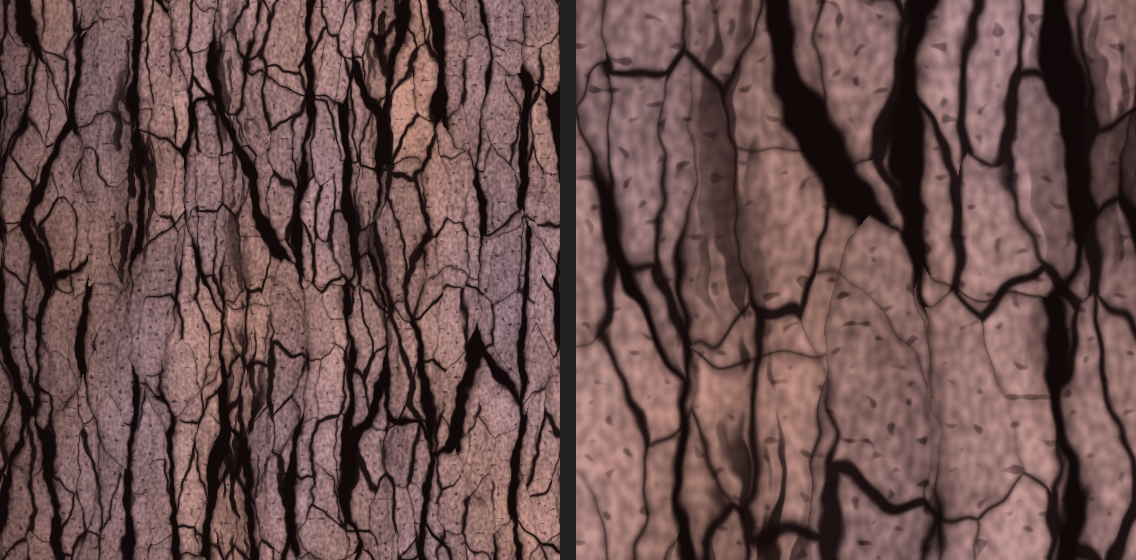
Left: the whole. Right: its middle third, enlarged.
Reproduce this texture procedurally as a three.js fragment shader.

```glsl
#define PLATE_GRID vec2(13.0, 3.7)
#define CHIP_GRID vec2(23.0, 9.0)
#define PLATE_CRACK 0.0078
#define CHIP_CRACK 0.0034
#define CROSS_CRACK 0.0024
#define EDGE_SOFTNESS 0.0026
#define GRAIN 0.30
#define FIBRE_GRID vec2(80.0, 8.0)
#define LIGHT_DIR vec2(-0.8, 0.6)
#define SHADOW_COLOR vec3(0.065, 0.032, 0.032)
#define PALE_COLOR vec3(0.68, 0.525, 0.515)

varying vec2 vUv;

vec2 hash2(vec2 p) {
  vec3 h = fract(p.xyx * vec3(0.1031, 0.1030, 0.0973));
  h += dot(h, h.yzx + 33.33);
  return fract((h.xx + h.yz) * h.zy);
}

vec2 gradientAt(vec2 cell) {
  float angle = 6.2832 * hash2(cell + 71.0).x;
  return vec2(cos(angle), sin(angle));
}

float gradientNoise(vec2 p) {
  vec2 i = floor(p), f = fract(p);
  vec2 u = f * f * f * (f * (f * 6.0 - 15.0) + 10.0);
  vec2 e = vec2(1.0, 0.0);
  float low = mix(dot(gradientAt(i), f), dot(gradientAt(i + e), f - e), u.x);
  float high = mix(dot(gradientAt(i + e.yx), f - e.yx),
                   dot(gradientAt(i + 1.0), f - 1.0), u.x);
  return mix(low, high, u.y);
}

vec2 seedOffset(vec2 cell) {
  return 0.5 + vec2(0.72, 0.95) * (hash2(cell + 19.0) - 0.5);
}

// Cellular cracks: x = distance to the crack rim, y = facing the light, z = cell tone
vec3 fracture(vec2 p, vec2 grid, float uprightWidth, float swell) {
  vec2 q = p * grid, base = floor(q);
  vec2 home = base, toHome = vec2(0.0);
  float nearest = 9.0;
  for (int j = -1; j <= 1; j++) {
    for (int i = -1; i <= 1; i++) {
      vec2 cell = base + vec2(float(i), float(j));
      vec2 toSeed = cell + seedOffset(cell) - q;
      float d = dot(toSeed, toSeed);
      if (d < nearest) { nearest = d; home = cell; toHome = toSeed; }
    }
  }
  float rim = 1.0, facing = 0.0;
  for (int j = -2; j <= 2; j++) {
    for (int i = -2; i <= 2; i++) {
      vec2 cell = home + vec2(float(i), float(j));
      vec2 toSeed = cell + seedOffset(cell) - q;
      vec2 between = toSeed - toHome;
      if (dot(between, between) > 0.0001) {
        vec2 normal = normalize(between);
        float d = dot(0.5 * (toHome + toSeed), normal) / length(normal * grid);
        vec2 across = normalize(normal * grid);
        float upright = smoothstep(0.5, 0.98, abs(across.x));
        float strength = 1.6 * hash2(home + cell + 5.0).x - 0.3 + swell;
        float gap = d - mix(CROSS_CRACK, uprightWidth, upright) * strength;
        if (gap < rim) { rim = gap; facing = dot(across, LIGHT_DIR); }
      }
    }
  }
  return vec3(rim, facing, hash2(home + 43.0).y);
}

void main() {
  vec2 p = vUv;

  // Bend and roughen the crack paths
  vec2 bark = p + 3.0;
  bark.x += 0.030 * gradientNoise(p * vec2(5.0, 4.0))
          + 0.011 * gradientNoise(p * vec2(20.0, 17.0) + 8.0)
          + 0.0045 * gradientNoise(p * vec2(70.0, 60.0));
  bark.y += 0.050 * gradientNoise(p * vec2(13.0, 6.0) + 31.0)
          + 0.012 * gradientNoise(p * vec2(45.0, 30.0) + 4.0);

  // Plates with deep fissures, broken into chips by finer cracks
  float density = gradientNoise(bark * vec2(4.5, 1.3) + 12.0);
  float swell = 0.9 * gradientNoise(bark * vec2(9.0, 13.0)) + 0.6 * density;
  vec3 plate = fracture(bark, PLATE_GRID, PLATE_CRACK, swell);
  vec3 chip = fracture(bark + 7.3, CHIP_GRID, CHIP_CRACK, swell - 0.35 + density);

  // Surface tone: plate variation, mottling, fine grain and pits
  float tone = 0.87 + 0.20 * (plate.z - 0.5) + 0.12 * (chip.z - 0.5);
  tone += 0.16 * gradientNoise(p * vec2(16.0, 9.0) + 50.0);
  tone += GRAIN * gradientNoise(p * vec2(170.0, 125.0));
  tone += 0.6 * GRAIN * gradientNoise(p * vec2(75.0, 42.0) + 9.0);
  tone -= 0.35 * smoothstep(0.30, 0.5, gradientNoise(p * vec2(95.0, 115.0) + 27.0));
  tone *= mix(0.74, 1.0, smoothstep(0.0, 0.36, p.x));

  // Split, fibrous strips along the weathered bands
  float band = smoothstep(0.08, 0.36, gradientNoise(bark * vec2(8.0, 1.5) + 63.0));
  float fibre = gradientNoise(bark * FIBRE_GRID) + 0.4 * gradientNoise(bark * vec2(110.0, 40.0));
  tone *= 1.0 - 0.25 * band;
  tone *= 1.0 - 0.88 * band * smoothstep(0.0, 0.22, fibre);

  // Cast shade beside the cracks, then the dark cracks themselves
  float shaded = smoothstep(-0.2, 0.7, plate.y);
  tone *= mix(1.0, smoothstep(-0.008, 0.011, plate.x), 0.35 + 0.5 * shaded);
  tone *= mix(0.72, 1.0, smoothstep(0.0, 0.006, chip.x));
  float solid = smoothstep(-EDGE_SOFTNESS, EDGE_SOFTNESS, plate.x)
              * mix(0.12, 1.0, smoothstep(-0.5 * EDGE_SOFTNESS, EDGE_SOFTNESS, chip.x));
  tone *= solid;

  // Rose bark drifting between warm and mauve
  vec3 color = mix(SHADOW_COLOR, PALE_COLOR, clamp(tone, 0.0, 1.12));
  float warmth = gradientNoise(p * vec2(6.0, 3.0) + 15.0) + 0.3 * (plate.z - 0.5);
  color *= 1.0 + warmth * vec3(0.06, 0.0, -0.14);
  gl_FragColor = vec4(color, 1.0);
}
```
